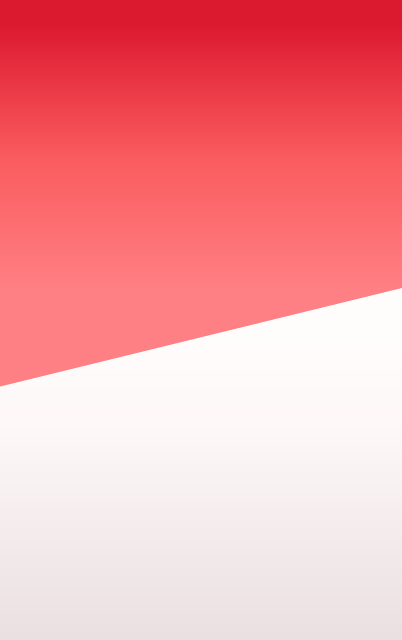
Reproduce this background procedurally as a Shadertoy shader.

```glsl
// Red vertical gradient above a slanted edge, with a soft white gradient below.

#define EDGE_LEFT 0.396
#define EDGE_RIGHT 0.550
#define RED_STOPS vec3(0.962, 0.752, 0.545)
#define WHITE_STOPS vec3(0.480, 0.330, 0.000)
#define CRIMSON vec3(0.863, 0.100, 0.185)
#define CORAL vec3(0.980, 0.360, 0.372)
#define PINK vec3(1.000, 0.502, 0.516)
#define SNOW vec3(1.000, 0.990, 0.988)
#define BLUSH vec3(0.994, 0.970, 0.970)
#define ASH vec3(0.916, 0.877, 0.880)

// Blends three colours down the canvas; stops are heights from high to low.
vec3 threeStop(float height, vec3 stops, vec3 high, vec3 middle, vec3 low) {
    float upper = clamp((stops.x - height) / (stops.x - stops.y), 0.0, 1.0);
    float lower = clamp((stops.y - height) / (stops.y - stops.z), 0.0, 1.0);
    return mix(mix(high, middle, upper), low, lower);
}

void mainImage(out vec4 fragColor, in vec2 fragCoord) {
    vec2 uv = fragCoord / iResolution.xy;

    // Two background panels
    vec3 redPanel = threeStop(uv.y, RED_STOPS, CRIMSON, CORAL, PINK);
    vec3 whitePanel = threeStop(uv.y, WHITE_STOPS, SNOW, BLUSH, ASH);

    // Slanted boundary, smoothed over about one pixel
    float edgeDistance = uv.y - mix(EDGE_LEFT, EDGE_RIGHT, uv.x);
    float softness = 0.6 / iResolution.y;
    float aboveEdge = smoothstep(-softness, softness, edgeDistance);

    fragColor = vec4(mix(whitePanel, redPanel, aboveEdge), 1.0);
}
```
